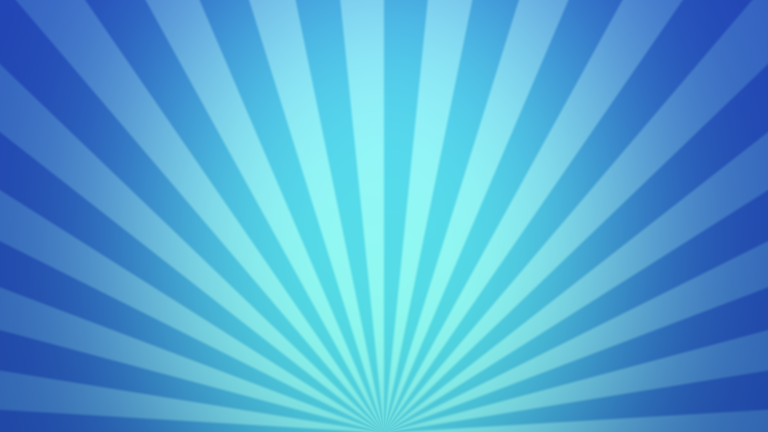
Write a WebGL 1 fragment shader that draws this background.

```glsl
precision highp float;

uniform vec2 u_resolution;

// Alternating rays around the vertical axis: 1 on light rays, 0 on deep ones
float sunRays(vec2 fromOrigin, float blur) {
    float stepAngle = radians(5.77);
    float wave = sin(3.14159 * atan(fromOrigin.x, fromOrigin.y) / stepAngle);
    float softness = 3.14159 * blur / (stepAngle * max(length(fromOrigin), blur));
    return smoothstep(0.0, 1.0, 0.5 - 0.5 * wave / softness);
}

void main() {
    // Height spans 0 to 1, with x centred
    vec2 p = (gl_FragCoord.xy - vec2(0.5 * u_resolution.x, 0.0)) / u_resolution.y;
    float blur = max(0.005, 1.0 / u_resolution.y);

    // Flat-topped upright glow in the middle, broader on the light rays
    float glowDistance = length((p - vec2(0.0, 0.46)) * vec2(1.12, 0.88));
    float glowCube = glowDistance * glowDistance * glowDistance;
    vec3 deepRay = mix(vec3(0.13, 0.27, 0.68), vec3(0.35, 0.87, 0.92), exp(-3.1 * glowCube));
    vec3 lightRay = mix(vec3(0.19, 0.37, 0.72), vec3(0.59, 0.98, 0.96), exp(-2.5 * glowCube));

    vec3 color = mix(deepRay, lightRay, sunRays(p - vec2(0.0, -0.002), blur));

    // Slightly greener toward the bottom, bluer toward the top
    color *= mix(vec3(0.93, 1.0, 0.95), vec3(1.0, 0.98, 1.04), p.y);

    gl_FragColor = vec4(color, 1.0);
}
```
